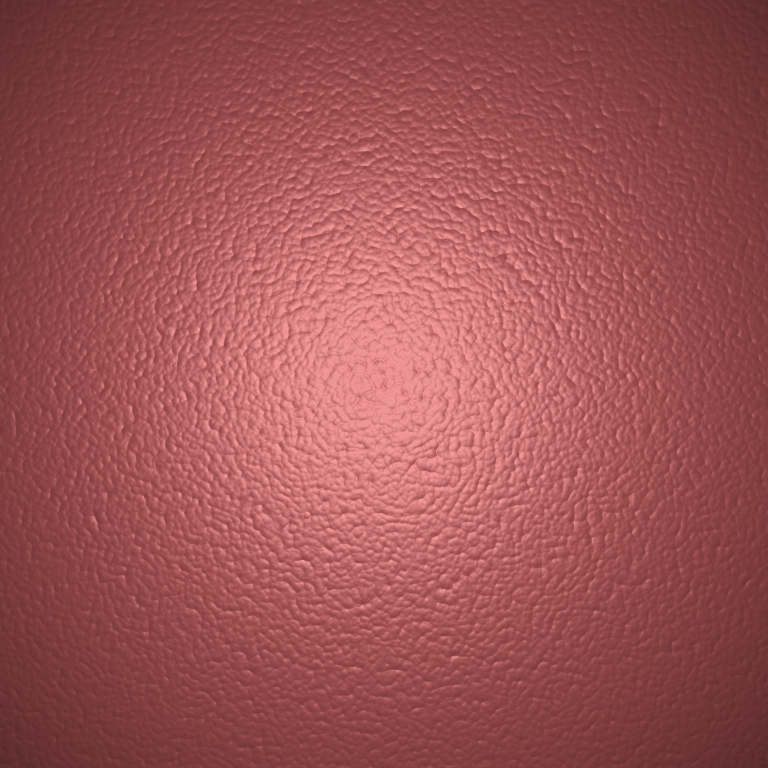
A Shadertoy shader for this texture:

```glsl
// Draws fine-grained rose leather lit by a soft central lamp.

const vec3 LEATHER_TINT = vec3(1.0, 0.473, 0.485);
const vec3 LAMP_TINT = vec3(1.0, 0.99, 0.98);

// Two pseudo-random values in 0..1 for a grid cell
vec2 hash2(vec2 cell) {
    vec3 q = fract(cell.xyx * vec3(0.1031, 0.1030, 0.0973));
    q += dot(q, q.yzx + 33.33);
    return fract((q.xx + q.yz) * q.zy);
}

mat2 rotation(float angle) {
    float c = cos(angle), s = sin(angle);
    return mat2(c, s, -s, c);
}

// Outward tilt of rounded cellular pebbles, blended softly at the creases
vec2 pebbleTilt(vec2 p, float sharpness) {
    vec2 cell = floor(p);
    vec2 local = p - cell;
    vec2 tilt = vec2(0.0);
    float total = 0.0;
    for (int y = -1; y <= 1; y++) {
        for (int x = -1; x <= 1; x++) {
            vec2 offset = vec2(x, y);
            vec2 away = local - offset - hash2(cell + offset);
            float weight = exp(-sharpness * dot(away, away));
            tilt += weight * away;
            total += weight;
        }
    }
    return tilt / max(total, 1e-6);
}

// Coarse pebbles with finer wrinkles turned across them
vec2 leatherTilt(vec2 p) {
    vec2 warp = 0.003 * sin(p.yx * 61.0 + 2.0 * sin(p * 37.0));
    vec2 coarse = pebbleTilt((p + warp) * 112.0 + 200.0, 6.0);
    mat2 turn = rotation(0.65);
    vec2 fine = pebbleTilt(turn * p * 171.0 + 400.0, 5.0) * turn;
    return coarse + 0.65 * fine;
}

// Broad matte light, darker toward the corners
float matteLight(vec2 p, vec2 tilt, float relief) {
    float radius = length(p);
    vec2 outward = p / (radius + 0.12);
    float falloff = 0.665 - 0.6 * radius * radius;
    return falloff * (1.0 - relief * dot(tilt, outward));
}

// Glossy light: each tilt shifts the point at which the lamp is mirrored
float glossLight(vec2 p, vec2 tilt, float spread) {
    vec2 mirrored = p + spread * tilt;
    return 0.28 * exp(-15.0 * dot(mirrored, mirrored));
}

void mainImage(out vec4 fragColor, in vec2 fragCoord) {
    vec2 p = (fragCoord - 0.5 * iResolution.xy) / iResolution.y;
    vec2 lampPosition = vec2(-0.003, 0.008);
    vec2 toSurface = p - lampPosition;
    vec2 tilt = leatherTilt(p);

    vec3 color = LEATHER_TINT * matteLight(toSurface, tilt, 0.14);
    color += LAMP_TINT * glossLight(toSurface, tilt, 0.25);
    fragColor = vec4(clamp(color, 0.0, 1.0), 1.0);
}
```
